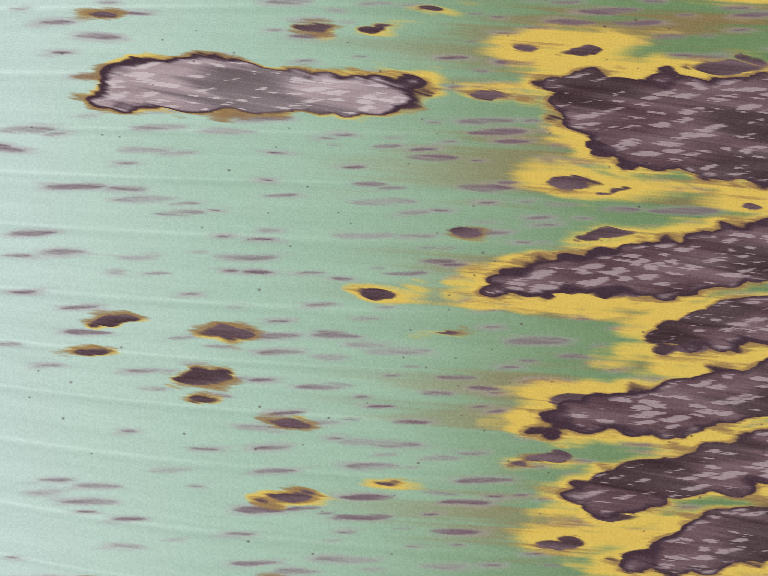
Write a Shadertoy shader that draws this texture.

```glsl
// Diseased banana leaf: pale green blade, faint veins, purple streaks and dark lesions ringed in yellow.

const vec3 PALE_GREEN = vec3(0.765, 0.845, 0.82);
const vec3 MID_GREEN = vec3(0.63, 0.745, 0.665);
const vec3 DEEP_GREEN = vec3(0.43, 0.53, 0.37);
const vec3 YELLOW = vec3(0.88, 0.75, 0.36);
const vec3 RUST = vec3(0.57, 0.45, 0.31);
const vec3 MAUVE = vec3(0.66, 0.60, 0.63);
const vec3 PURPLE = vec3(0.45, 0.37, 0.41);
const vec3 DARK_RIM = vec3(0.27, 0.20, 0.24);
const vec3 DEAD_BROWN = vec3(0.43, 0.34, 0.36);
const vec3 ASH = vec3(0.68, 0.61, 0.63);
const vec3 PAPER = vec3(0.80, 0.75, 0.76);

vec2 hash2(vec2 p) {
    return fract(sin(vec2(dot(p, vec2(127.1, 311.7)), dot(p, vec2(269.5, 183.3)))) * 43758.5);
}

// Layered sines, sheared to run along the leaf, roughly -1 to 1
float waves(vec2 p) {
    float sum = 0.0, amp = 0.5;
    for (int i = 0; i < 5; i++) {
        sum += amp * sin(p.x + 1.4 * sin(p.y + 0.7 * sum));
        p = mat2(1.7, 0.3, 0.9, 1.8) * p + 2.3;
        amp *= 0.62;
    }
    return sum;
}

// Cellular noise: distance to the nearest point
float cellular(vec2 p) {
    float nearest = 2.0;
    for (int k = 0; k < 9; k++) {
        vec2 cell = floor(p) + vec2(k % 3 - 1, k / 3 - 1);
        nearest = min(nearest, length(cell + hash2(cell) - p));
    }
    return nearest;
}

// Rounded blob; its distance is stretched three times sideways
float blob(vec2 p, vec2 radius, float power) {
    vec2 q = abs(p / radius) + 0.001;
    float k = pow(pow(q.x, power) + pow(q.y, power), 1.0 / power);
    vec2 slope = pow(q / k, vec2(power - 1.0)) / radius * vec2(3.0, 1.0);
    return (k - 1.0) / length(slope);
}

// Nearest of many scattered flat blobs, denser to the right
float spots(vec2 p, vec2 size, vec2 small, vec2 large, float chance) {
    float d = 1.0;
    for (int k = 0; k < 9; k++) {
        vec2 cell = floor(p / size) + vec2(k % 3 - 1, k / 3 - 1);
        vec2 kind = hash2(cell + 57.0);
        vec2 centre = (cell + hash2(cell)) * size;
        if (kind.x < chance * (0.3 + 0.9 * centre.x))
            d = min(d, blob(p - centre, mix(small, large, kind.y * kind.y), 2.0));
    }
    return d;
}

float inside(float d, float soft) {
    return 1.0 - smoothstep(-soft, soft, d);
}

// Wedges of dead tissue entering from the right edge
float deadWedges(vec2 p) {
    float d = blob(p - vec2(1.27, 0.79 - 0.12 * (p.x - 1.2)), vec2(0.34, 0.09), 1.8);
    for (int i = 0; i < 5; i++) {
        float n = float(i);
        float tip = 1.0 - 0.16 * cos(2.6 * n);
        vec2 centre = vec2(1.42, 0.56 - 0.124 * n + 0.12 * (p.x - 1.3));
        d = min(d, blob(p - centre, vec2(1.42 - tip, 0.051), 2.2));
    }
    return d;
}

vec3 leafBlade(vec2 p) {
    float x = p.x + 0.07 * waves(p * vec2(3.0, 4.0));
    vec3 col = mix(PALE_GREEN, MID_GREEN, smoothstep(-0.1, 0.65, x));
    col = mix(col, DEEP_GREEN, smoothstep(0.5, 1.2, x));
    // Bent veins: a light ridge with a soft shade below
    float bend = p.y + 0.13 * (0.92 - p.y) * (1.0 - exp(-1.8 * p.x));
    float row = (fract(bend / 0.093 + 0.12 * sin(bend * 17.0)) - 0.5) * 0.093;
    float fade = 1.0 - smoothstep(0.3, 1.0, p.x);
    col += 0.05 * fade * inside(abs(row) - 0.002, 0.004);
    col -= 0.03 * fade * inside(abs(row + 0.009) - 0.003, 0.008);
    return col + 0.015 * waves(vec2(p.x * 5.0, bend * 110.0));
}

vec3 deadTissue(vec2 p, float d, vec3 body, vec3 flake, float rim) {
    float grain = waves(p * vec2(16.0, 85.0));
    float clump = waves(p * vec2(9.0, 28.0) + 3.0);
    float cells = cellular(p * vec2(17.0, 68.0) + 0.6 * grain);
    vec3 col = (body + 0.08 * grain) * (1.0 - 0.3 * smoothstep(0.0, 0.7, clump));
    col = mix(col, flake, 0.8 * inside(cells - 0.27 - 0.1 * grain + 0.2 * clump, 0.09));
    return mix(DARK_RIM, col, smoothstep(0.2 * rim, 1.8 * rim, -d + rim * clump));
}

void mainImage(out vec4 fragColor, in vec2 fragCoord) {
    vec2 p = fragCoord / iResolution.y;
    vec2 fine = p + vec2(0.006, 0.0022) * waves(p * vec2(32.0, 90.0));
    vec2 q = fine + vec2(0.025, 0.012) * waves(p * vec2(13.0, 22.0));
    float lobes = 0.022 * (cellular(fine * vec2(17.0, 38.0)) - 0.45);
    float smear = waves(p * vec2(3.5, 32.0) + 4.0);
    float fleck = waves(p * vec2(16.0, 120.0));
    float right = smoothstep(0.4, 1.2, p.x);
    vec3 col = leafBlade(p);

    // Rusty smears, then purple streaks in a mauve haze
    col = mix(col, RUST, 0.75 * smoothstep(0.0, 0.8, smear + 0.3 * fleck) * right);
    float streak = spots(fine, vec2(0.085, 0.028), vec2(0.010, 0.0014), vec2(0.055, 0.0055), 0.8);
    col = mix(col, MAUVE, 0.5 * inside(streak - 0.002 - 0.004 * fleck, 0.005));
    float strength = clamp(0.5 + 0.5 * fleck + 0.5 * smear, 0.1, 0.9);
    col = mix(col, PURPLE, strength * inside(streak, 0.0025));

    // Distances to the three kinds of lesion
    float spot = spots(q, vec2(0.19, 0.075), vec2(0.018, 0.004), vec2(0.065, 0.015), 0.5) + 0.4 * lobes;
    float wedge = deadWedges(q + vec2(0.0, 0.016) * waves(p * vec2(7.0, 5.0))) + lobes;
    vec2 patchPos = q - vec2(0.45, 0.845 - 0.04 * (p.x - 0.45));
    float papery = blob(patchPos, vec2(0.28, 0.044 - 0.03 * patchPos.x), 3.0) + 0.6 * lobes;

    // Broken yellow halos, browning toward the dead tissue
    float spread = mix(0.006, 0.030, right);
    float edge = min(min(wedge, papery), spot + 0.008 * right);
    float halo = inside(edge - spread * (0.6 + 0.9 * smear), 0.5 * spread);
    vec3 glow = mix(YELLOW, RUST, 0.6 * smoothstep(0.1, 0.9, fleck - 0.4 * smear));
    col = mix(col, glow, 0.92 * halo);
    col = mix(col, RUST, 0.8 * inside(edge - 0.004 - 0.006 * fleck, 0.004));

    // Dead tissue over the halos
    col = mix(col, mix(DARK_RIM, PURPLE, 0.5 + 0.5 * fleck), 0.95 * inside(spot, 0.002));
    col = mix(col, deadTissue(p, papery, ASH, PAPER, 0.005), inside(papery, 0.002));
    col = mix(col, deadTissue(p, wedge, DEAD_BROWN, ASH, 0.008), inside(wedge, 0.002));

    // Tiny specks and fine grain
    float speck = spots(p, vec2(0.06), vec2(0.0008), vec2(0.002), 0.35);
    col = mix(col, DARK_RIM, 0.6 * inside(speck, 0.001));
    col += 0.04 * (hash2(floor(p * 384.0)).x - 0.5);
    fragColor = vec4(clamp(col, 0.0, 1.0), 1.0);
}
```
